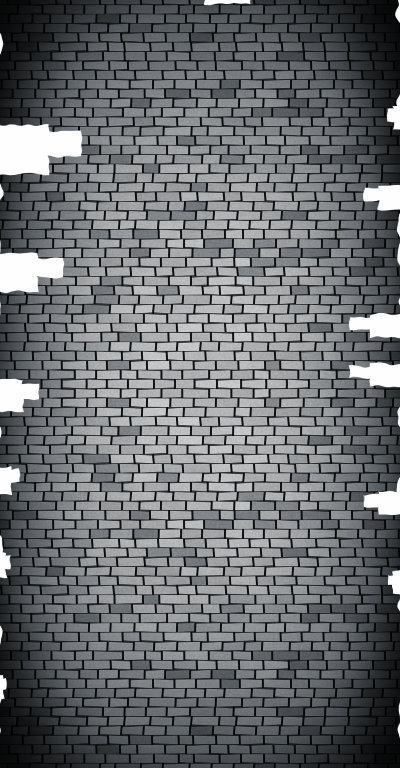
Reproduce this texture procedurally as a WebGL 1 fragment shader.

```glsl
precision highp float;

uniform vec2 u_resolution;

// Lengths are fractions of the canvas height
const float ROWS = 82.0;
const float BRICK_LENGTH = 0.0290;
const float JOINT_JITTER = 0.36;
const float SIDE_JOINT = 0.0013;
const float BED_JOINT = 0.0004;
const float BED_WEDGE = 0.0016;
const float SIDE_LEAN = 0.08;
const float DARK_SHARE = 0.11;
const float GRAIN = 0.07;
const float FACE_LIGHT = 0.74;
const float BED_LIGHT = 0.20;
const float SIDE_LIGHT = 0.06;
const float TEAR_WAVE = 0.004;
const vec3 COOL_TINT = vec3(0.93, 1.0, 1.06);
const vec3 NEUTRAL_TINT = vec3(0.99, 1.0, 1.01);
const vec3 PAPER = vec3(0.995);

float hash(vec2 p) {
  return fract(sin(dot(p, vec2(127.1, 311.7))) * 43758.55);
}

vec2 gradient(vec2 cell) {
  float angle = 6.2832 * hash(cell);
  return vec2(cos(angle), sin(angle));
}

float gradientNoise(vec2 p) {
  vec2 i = floor(p), f = fract(p);
  vec2 w = f * f * f * (f * (f * 6.0 - 15.0) + 10.0);
  vec2 e = vec2(1.0, 0.0);
  float low = mix(dot(gradient(i), f), dot(gradient(i + e), f - e), w.x);
  float high = mix(dot(gradient(i + e.yx), f - e.yx),
                   dot(gradient(i + e.xx), f - e.xx), w.x);
  return mix(low, high, w.y);
}

float box(vec2 p, vec2 halfSize) {
  vec2 d = abs(p) - halfSize;
  return length(max(d, 0.0)) + min(max(d.x, d.y), 0.0);
}

// Stepped gap: a broad shallow part and a slim deep part
float tear(vec2 p, float depth, float halfHeight) {
  float broad = box(p, vec2(depth * 0.6, halfHeight));
  float slim = box(p + vec2(0.0, halfHeight * 0.25), vec2(depth, halfHeight * 0.5));
  return min(broad, slim);
}

// Distance to the missing pieces along the outline
float tornEdges(vec2 p, float width) {
  vec2 q = p + TEAR_WAVE * vec2(gradientNoise(p * 75.0), gradientNoise(p * 60.0 + 9.0));
  float down = 1.0 - q.y;
  float d = box(q - vec2(width * 0.57, 1.0), vec2(0.03, 0.005));
  for (int i = 0; i < 6; i++) {
    float k = float(i);
    float swing = sin(0.785 * k);
    float hump = sin(0.628 * k);
    float leftY = 0.195 + 0.135 * k + 0.05 * swing * swing;
    float rightY = 0.154 + 0.121 * k + 0.03 * hump * cos(3.1416 * k);
    float leftDepth = 0.098 * exp(-0.12 * k - 0.15 * k * k) + 0.008;
    float rightDepth = 0.016 + 0.052 * hump;
    d = min(d, tear(vec2(q.x, down - leftY), leftDepth, 0.014 + 0.018 * exp(-0.5 * k)));
    d = min(d, tear(vec2(width - q.x, down - rightY), rightDepth, 0.015));
  }
  float nibble = 0.014 * gradientNoise(vec2(step(width * 0.5, p.x) * 7.3, p.y * 26.0)) - 0.002;
  return min(d, min(q.x, width - q.x) - nibble);
}

float jointAt(float column, float row) {
  return column + JOINT_JITTER * (hash(vec2(column, row)) - 0.5);
}

void main() {
  float pixel = 1.0 / u_resolution.y;
  vec2 p = gl_FragCoord.xy * pixel;
  float width = u_resolution.x * pixel;

  // Courses mirrored about the middle row
  float course = abs(p.y - 0.5) * ROWS + 0.5;
  float row = floor(course);
  float v = fract(course);

  // Uneven running bond
  float x = p.x / BRICK_LENGTH + 0.5 * mod(row, 2.0) + 0.3 * hash(vec2(row, 4.0));
  x += SIDE_LEAN * (v - 0.5) * (hash(vec2(row, 8.0)) - 0.5);
  float column = floor(x);
  if (x < jointAt(column, row)) column -= 1.0;
  else if (x > jointAt(column + 1.0, row)) column += 1.0;
  float start = jointAt(column, row);
  float end = jointAt(column + 1.0, row);
  float u = (x - start) / (end - start);
  vec2 id = vec2(column, row);

  // Black side joints and thinner, wedge-shaped bed joints
  float side = min(x - start, end - x) * BRICK_LENGTH - SIDE_JOINT;
  float lowWedge = abs(u - step(0.5, hash(id + 17.0))) * hash(id + 23.0);
  float highWedge = abs(u - step(0.5, hash(id + 31.0))) * hash(id + 37.0);
  float bottom = v / ROWS - BED_JOINT - BED_WEDGE * lowWedge;
  float top = (1.0 - v) / ROWS - BED_JOINT - BED_WEDGE * highWedge;
  float bed = min(bottom, top);
  float overBed = smoothstep(-0.6 * pixel, 0.6 * pixel, bed);
  float overSide = smoothstep(-0.6 * pixel, 0.6 * pixel, side);

  // Tone, grain and a faint worn rim
  float tone = mix(0.9, 1.06, hash(id + 5.0));
  tone *= mix(1.0, 0.74, step(hash(id + 53.0), DARK_SHARE));
  tone += GRAIN * (gradientNoise(p * 330.0) + 0.5 * gradientNoise(p * 90.0));
  tone += 0.04 * (1.0 - smoothstep(0.0, 0.002, min(bed, side)));

  // Light falls off toward the borders
  vec2 q = abs(2.0 * vec2(p.x / width, p.y) - 1.0);
  float falloff = (1.0 - 0.58 * pow(q.y, 2.5)) * (1.0 - 0.68 * pow(q.x, 2.8));
  falloff *= 1.0 - 0.7 * smoothstep(0.95, 1.4, length(q));
  float light = mix(SIDE_LIGHT, mix(BED_LIGHT, FACE_LIGHT * tone, overBed), overSide);
  light *= falloff;
  vec3 color = light * mix(COOL_TINT, NEUTRAL_TINT, smoothstep(0.2, 0.7, light));

  float gap = 1.0 - smoothstep(-0.7 * pixel, 0.7 * pixel, tornEdges(p, width));
  gl_FragColor = vec4(mix(color, PAPER, gap), 1.0);
}
```
